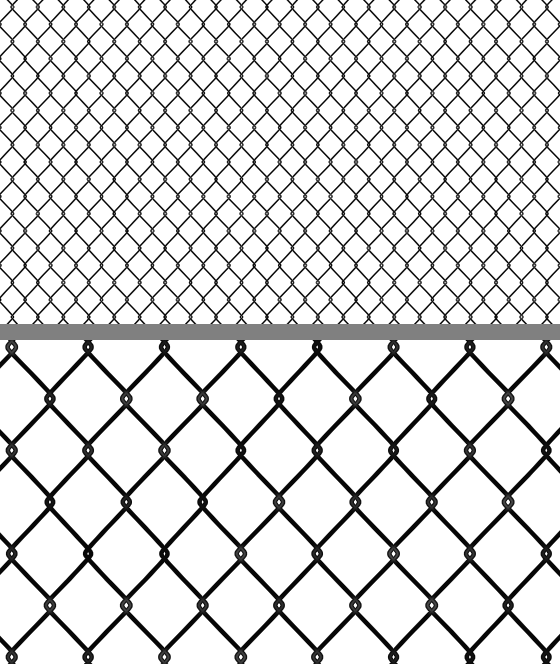
Top: the whole. Bottom: its middle third, enlarged.
A WebGL 1 fragment shader for this pattern:

```glsl
precision highp float;

uniform vec2 u_resolution;

// Lengths are in units of the spacing between knots in a row
#define COLUMNS 22.0
#define ROW_HEIGHT 0.6765
#define FIRST_KNOT vec2(0.487, 0.275)
#define WIRE_RADIUS 0.0295
#define HOOK_OVERLAP 0.075
#define HOOK_ROUNDING 0.03
#define KNOT_VARIATION 0.018
#define WIRE_COLOR vec3(0.025)
#define GLOSS_COLOR vec3(0.30)
#define BACKGROUND vec3(1.0)

float hash(vec2 p) {
    return fract(sin(dot(p, vec2(127.1, 311.7))) * 43758.5453);
}

// Distance to the two bent wires that hook through each other at a knot
float hookedWires(vec2 p, float overlap) {
    float halfRow = 0.5 * ROW_HEIGHT;
    float bend = length(vec2(p.y, HOOK_ROUNDING));
    float slope = (0.25 + overlap) / length(vec2(halfRow, HOOK_ROUNDING));
    float offset = abs(slope * bend - overlap);
    float steepness = slope * p.y / bend;
    return abs(abs(p.x) - offset) / sqrt(1.0 + steepness * steepness);
}

void main() {
    float pixel = COLUMNS / u_resolution.x;
    vec2 p = gl_FragCoord.xy * pixel - FIRST_KNOT;

    // Staggered rows of knots, with local coordinates around the nearest one
    float row = floor(p.y / ROW_HEIGHT + 0.5);
    p.x -= 0.5 * mod(row, 2.0);
    float column = floor(p.x + 0.5);
    vec2 local = p - vec2(column, row * ROW_HEIGHT);

    // Each hook is pulled a little tighter or looser
    float chance = hash(vec2(column, row));
    float overlap = HOOK_OVERLAP + KNOT_VARIATION * (chance - 0.5);
    float d = hookedWires(local, overlap);
    float coverage = clamp((WIRE_RADIUS - d) / pixel + 0.5, 0.0, 1.0);

    // Faint sheen where the wires bend
    float nearKnot = 1.0 - smoothstep(0.04, 0.15, length(local));
    float core = 1.0 - smoothstep(0.0, WIRE_RADIUS, d);
    vec3 wire = mix(WIRE_COLOR, GLOSS_COLOR, nearKnot * core * chance);

    gl_FragColor = vec4(mix(BACKGROUND, wire, coverage), 1.0);
}
```
